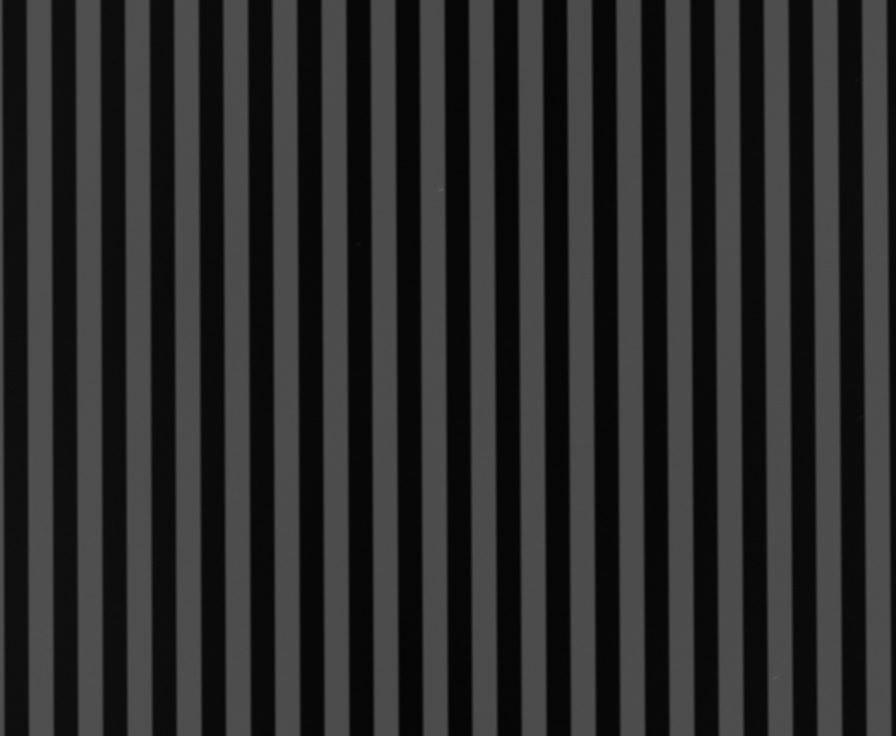
Write a WebGL 2 fragment shader that draws this pattern.

```glsl
#version 300 es
precision highp float;
// Eighteen soft grey vertical stripes on near-black, leaning and fanning slightly.
// A periodic distance gives the stripes; a broad haze, layered sines and
// a few hashed specks give the uneven, photographed surface.
uniform vec2 u_resolution;
out vec4 fragColor;

float hash(vec2 p) {
    return fract(sin(dot(p, vec2(127.1, 311.7))) * 43758.5);
}

// Coverage of the grey stripes: 1 inside, 0 between
float stripes(vec2 uv) {
    float firstCentre = mix(0.0462, 0.0436, uv.y);
    float period = mix(0.0550, 0.05484, uv.y);
    float phase = (uv.x - firstCentre) / period;
    float fromCentre = abs(fract(phase + 0.5) - 0.5) * period;
    float blur = max(0.0027, 0.75 / u_resolution.x);
    return 1.0 - smoothstep(-blur, blur, fromCentre - 0.2525 * period);
}

// Slow tonal drift plus faint fine grain
float unevenness(vec2 uv) {
    float drift = sin(uv.x * 9.0 + sin(uv.y * 5.0)) * sin(uv.y * 7.0 + uv.x * 3.0);
    float grain = hash(floor(uv * vec2(512.0, 420.0))) - 0.5;
    return 0.003 * drift + 0.006 * grain;
}

// Sparse dust, one tiny slanted fleck per loop step
float specks(vec2 uv, float aspect) {
    float sum = 0.0;
    for (int i = 0; i < 7; i++) {
        float id = float(i);
        vec2 spot = vec2(hash(vec2(id, 1.3)), hash(vec2(id, 7.9)));
        vec2 d = (uv - spot) * vec2(aspect, 1.0);
        d = vec2(d.x + 0.5 * d.y, d.y - 0.5 * d.x) * vec2(0.6, 1.2);
        sum += (0.3 + 0.7 * hash(vec2(id, 4.1))) * (1.0 - smoothstep(0.001, 0.004, length(d)));
    }
    return sum;
}

void main() {
    vec2 uv = gl_FragCoord.xy / u_resolution;
    float aspect = u_resolution.x / u_resolution.y;

    // Haze lifts the dark gaps towards the sides, most at the left
    float haze = 0.030 * smoothstep(0.45, 0.0, uv.x) + 0.016 * smoothstep(0.55, 1.0, uv.x);
    float gap = 0.026 + haze;
    float stripe = 0.298 + 0.35 * haze;

    float tone = mix(gap, stripe, stripes(uv));
    tone += unevenness(uv) + 0.05 * specks(uv, aspect);
    fragColor = vec4(vec3(tone), 1.0);
}
```
